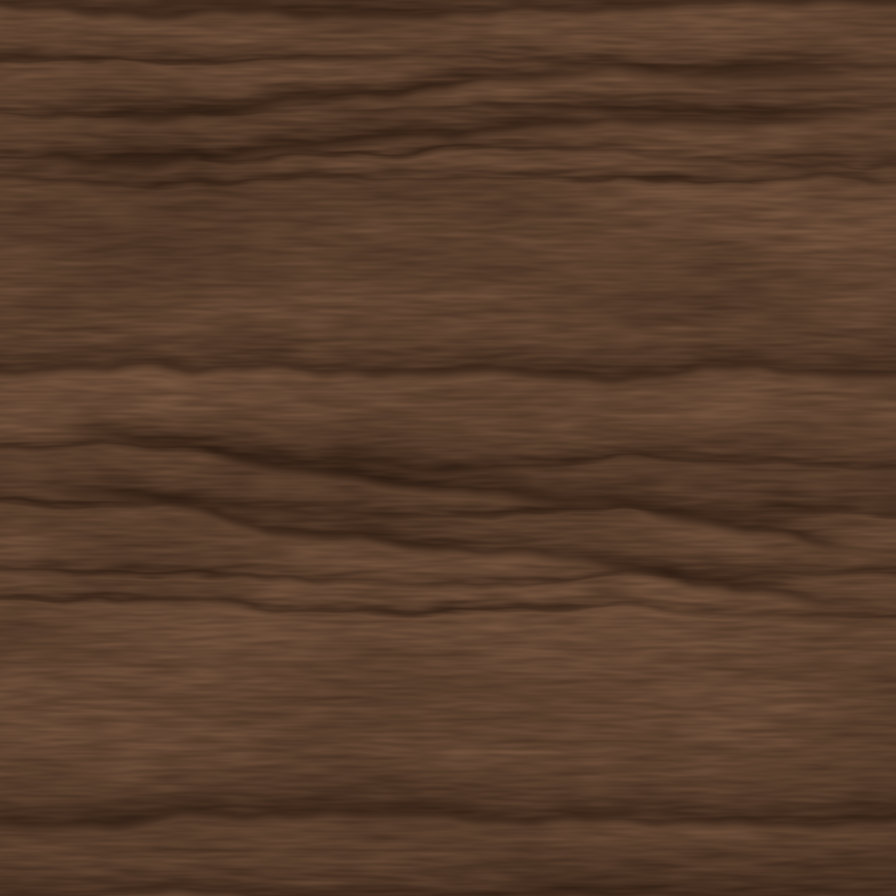
This texture is drawn by a Shadertoy shader. Its source:

```glsl
#define DEEP_BROWN vec3(0.165, 0.100, 0.060)
#define WARM_BROWN vec3(0.412, 0.294, 0.214)
#define BASE_TONE 0.86
#define GRAIN_SCALE vec2(13.0, 165.0)
#define GRAIN_CONTRAST 0.27
#define CLOUD_CONTRAST 0.32
#define BAND_DEPTH 0.68
#define VEIN_DEPTH 0.70
#define VEIN_WIDTH 0.0095
#define EDGE_WIDTH 0.006
#define WAVINESS 0.026
#define VEINS_PER_CLUSTER 6

// Random unit gradient for a lattice point
vec2 gradient(vec2 cell) {
    uvec2 q = uvec2(ivec2(cell)) * uvec2(1597334677u, 3812015801u);
    uint h = (q.x ^ q.y) * 1597334677u;
    h = (h ^ (h >> 15)) * 2246822519u;
    h ^= h >> 13;
    float angle = float(h & 65535u) / 65536.0 * 6.28319;
    return vec2(cos(angle), sin(angle));
}

float gradientNoise(vec2 p) {
    vec2 i = floor(p), f = p - i;
    vec2 w = f * f * f * (f * (f * 6.0 - 15.0) + 10.0);
    vec2 e = vec2(1.0, 0.0);
    float low = mix(dot(gradient(i), f),
                    dot(gradient(i + e.xy), f - e.xy), w.x);
    float high = mix(dot(gradient(i + e.yx), f - e.yx),
                     dot(gradient(i + e.xx), f - e.xx), w.x);
    return mix(low, high, w.y);
}

// Height offset along a vein: a broad bend plus smaller crinkles
float wander(float x, float seed) {
    float row = seed * 7.37 + 0.41;
    return WAVINESS * (gradientNoise(vec2(x * 2.6, row))
         + 0.40 * gradientNoise(vec2(x * 8.0, row + 31.0))
         + 0.24 * gradientNoise(vec2(x * 21.0, row + 67.0)));
}

// Dark line with a crisp lower edge and a shadow fading upward
float veinShade(float d, float fade, float edge) {
    return smoothstep(-edge, edge * 0.4, d) * exp(-max(d, 0.0) / fade);
}

// Wide growth bands, lighter below and slowly darkening from above
float bandLight(vec2 uv, float fray) {
    vec4 heights = vec4(-0.005, 0.09, 0.585, 0.99);
    float light = 1.0;
    for (int i = 0; i < 4; i++) {
        float d = uv.y - heights[i] - wander(uv.x, float(i) + 40.0) + fray;
        float shade = 0.68 * veinShade(d, 0.021, EDGE_WIDTH * 1.6)
                    + 0.32 * veinShade(d, 0.075, EDGE_WIDTH * 2.0);
        light *= 1.0 - BAND_DEPTH * shade;
    }
    return light;
}

// Two clusters of thin veins, crossed by slanted broader ones
float clusterLight(vec2 uv, float fray) {
    float light = 1.0;
    for (int c = 0; c < 2; c++) {
        float upper = float(c);
        float centre = mix(0.400, 0.870, upper);
        float spacing = mix(0.034, 0.026, upper);
        float tilt = mix(-0.14, 0.06, upper);
        for (int i = 0; i < VEINS_PER_CLUSTER; i++) {
            float seed = float(i) + 9.0 * upper;
            float slanted = (i == 2 || i == 4) ? 1.0 : 0.0;
            float rank = float(i) - 0.5 * float(VEINS_PER_CLUSTER - 1);
            float jitter = 0.3 * sin(seed * 12.9 + 1.0);
            float path = centre + spacing * (rank + jitter)
                       + slanted * tilt * (uv.x - 0.5)
                       + wander(uv.x, 3.0 + upper) * 0.5 + wander(uv.x, seed + 11.0) * 0.7;
            float d = uv.y - path + fray;
            float broad = 1.0 + slanted * 0.9;
            float shade = veinShade(d, VEIN_WIDTH * broad, EDGE_WIDTH * broad);
            float strength = 0.85 + 0.7 * gradientNoise(vec2(uv.x * 3.5, seed * 5.3 + 0.5));
            float ends = smoothstep(0.0, 0.15, uv.x) * smoothstep(1.0, 0.85, uv.x);
            strength *= mix(1.0, ends * 1.15, slanted);
            light *= 1.0 - clamp(VEIN_DEPTH * strength, 0.0, 0.88) * shade;
        }
    }
    return light;
}

void mainImage(out vec4 fragColor, in vec2 fragCoord) {
    vec2 uv = fragCoord / iResolution.xy;

    // Fine horizontal fibres, from broad streaks to hairlines
    float fibre = 0.8 * gradientNoise(uv * GRAIN_SCALE)
                + 0.6 * gradientNoise(uv * GRAIN_SCALE * vec2(0.6, 0.5) + 17.3)
                + 0.8 * gradientNoise(uv * GRAIN_SCALE * vec2(1.9, 1.5) + 41.9);

    // Broad uneven staining
    float cloud = gradientNoise(uv * vec2(2.0, 7.0) + 5.2)
                + 0.6 * gradientNoise(uv * vec2(4.5, 24.0) + 23.7);

    float fray = 0.0045 * fibre;
    float tone = BASE_TONE + CLOUD_CONTRAST * cloud;
    tone *= bandLight(uv, fray) * clusterLight(uv, fray);
    tone += GRAIN_CONTRAST * fibre * (0.4 + 0.6 * tone);

    vec3 wood = mix(DEEP_BROWN, WARM_BROWN, clamp(tone, 0.0, 1.2));
    fragColor = vec4(wood, 1.0);
}
```
